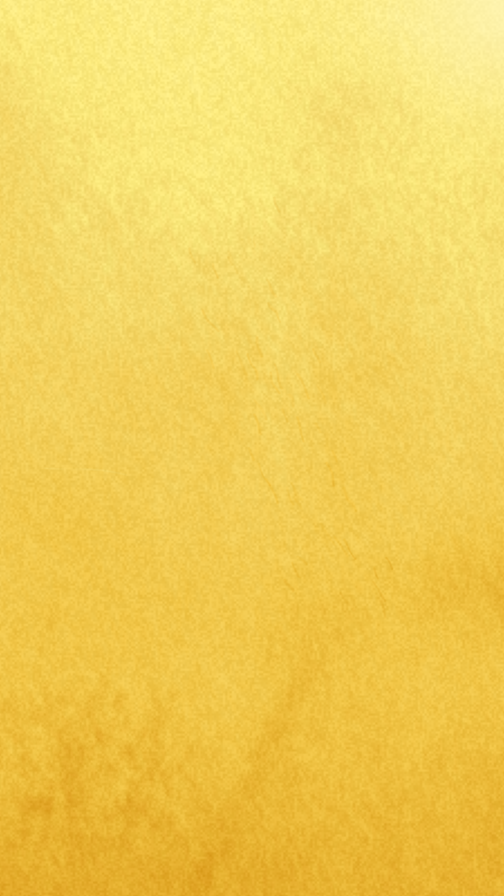
Write a WebGL 2 fragment shader that draws this texture.

```glsl
#version 300 es
precision highp float;

uniform vec2 u_resolution;
out vec4 fragColor;

#define GRAIN 0.065
#define FIBRE 0.11
#define MOTTLE 0.22
#define WRINKLE 0.32
#define ROUGHNESS 0.60
#define SCRATCHES 44

float hash(vec2 p) {
    vec3 q = fract(vec3(p.xyx) * 0.1031);
    q += dot(q, q.yzx + 33.33);
    return fract((q.x + q.y) * q.z);
}

float noise(vec2 p) {
    vec2 i = floor(p), f = fract(p);
    f = f * f * (3.0 - 2.0 * f);
    return mix(mix(hash(i), hash(i + vec2(1, 0)), f.x),
               mix(hash(i + vec2(0, 1)), hash(i + vec2(1, 1)), f.x), f.y);
}

float fbm(vec2 p) {
    float sum = 0.0, amp = 0.5;
    for (int i = 0; i < 5; i++) {
        sum += amp * noise(p);
        p = p * 2.03 + 7.3;
        amp *= 0.5;
    }
    return sum;
}

// Soft elliptical patch, 1 at its centre
float patchAt(vec2 uv, vec2 centre, vec2 radius) {
    vec2 d = (uv - centre) / radius;
    return exp(-dot(d, d));
}

float segment(vec2 p, vec2 a, vec2 b) {
    vec2 pa = p - a, ba = b - a;
    return length(pa - ba * clamp(dot(pa, ba) / dot(ba, ba), 0.0, 1.0));
}

// Gold ramp from deep amber to pale yellow
vec3 goldRamp(float t) {
    vec3 c = mix(vec3(0.87, 0.63, 0.13), vec3(0.91, 0.71, 0.20), clamp((t + 0.15) / 0.22, 0.0, 1.0));
    c = mix(c, vec3(0.94, 0.77, 0.27), clamp((t - 0.07) / 0.20, 0.0, 1.0));
    c = mix(c, vec3(0.95, 0.81, 0.35), clamp((t - 0.27) / 0.26, 0.0, 1.0));
    c = mix(c, vec3(0.96, 0.86, 0.43), clamp((t - 0.53) / 0.24, 0.0, 1.0));
    c = mix(c, vec3(0.98, 0.91, 0.48), clamp((t - 0.77) / 0.14, 0.0, 1.0));
    return mix(c, vec3(0.99, 0.93, 0.54), clamp((t - 0.93) / 0.18, 0.0, 1.0));
}

void main() {
    vec2 uv = gl_FragCoord.xy / u_resolution;
    vec2 p = gl_FragCoord.xy / u_resolution.y;
    float aspect = u_resolution.x / u_resolution.y;
    float pixel = 1.0 / u_resolution.y;

    // Broad light and shade
    float tone = uv.y + 0.015;
    tone -= 0.10 * patchAt(uv, vec2(0.20, 0.15), vec2(0.20, 0.10));
    tone -= 0.17 * patchAt(uv, vec2(1.00, 0.35), vec2(0.24, 0.06));
    tone -= 0.12 * patchAt(uv, vec2(0.62, 0.30), vec2(0.08, 0.05));
    tone -= 0.08 * patchAt(uv, vec2(0.10, 0.42), vec2(0.22, 0.05));
    tone -= 0.18 * patchAt(uv, vec2(0.00, 0.82), vec2(0.12, 0.15));
    tone -= 0.08 * patchAt(uv, vec2(0.68, 0.87), vec2(0.09, 0.04));
    tone -= 0.08 * patchAt(uv, vec2(0.00, 0.01), vec2(0.40, 0.07));
    tone -= 0.06 * patchAt(uv, vec2(0.75, 0.60), vec2(0.14, 0.08));
    tone += 0.06 * patchAt(uv, vec2(0.38, 0.80), vec2(0.22, 0.08));
    tone += 0.06 * patchAt(uv, vec2(0.95, 0.70), vec2(0.18, 0.15));
    tone += 0.09 * patchAt(uv, vec2(0.42, 0.20), vec2(0.13, 0.09));
    tone += 0.07 * patchAt(uv, vec2(0.78, 0.22), vec2(0.14, 0.06));
    tone += MOTTLE * (fbm(p * vec2(16.0, 9.0)) - 0.48);

    // Diagonal fold near the bottom, sharper on its left side
    vec2 foldLow = vec2(0.40 * aspect, 0.02), foldHigh = vec2(0.61 * aspect, 0.25);
    float fold = segment(p, foldLow, foldHigh);
    tone -= 0.12 * exp(-fold * fold / 0.00025) * (0.4 + noise(p * 30.0));

    // Rough hide at lower left
    float rough = patchAt(uv, vec2(0.17, 0.15), vec2(0.23, 0.10));
    tone += ROUGHNESS * rough * (fbm(p * vec2(75.0, 50.0)) - 0.48);

    // Slanted wrinkles across the middle
    vec2 slant = vec2(dot(p, vec2(0.87, 0.5)), dot(p, vec2(-0.5, 0.87)));
    float creased = patchAt(uv, vec2(0.60, 0.60), vec2(0.26, 0.19));
    tone += WRINKLE * creased * (fbm(slant * vec2(80.0, 24.0)) - 0.48);

    // Scattered short scratches following the wrinkles
    vec2 wobble = 0.005 * (vec2(noise(p * 70.0), noise(p * 70.0 + 31.0)) - 0.5);
    for (int i = 0; i < SCRATCHES; i++) {
        vec2 id = vec2(float(i), 4.7);
        float down = hash(id + 11.0);
        float x = 0.38 + 0.26 * down + 0.24 * (hash(id) - 0.3);
        vec2 a = vec2(x * aspect, 0.78 - 0.46 * down);
        float len = 0.008 + 0.022 * hash(id + 23.0);
        vec2 b = a + len * normalize(vec2(0.3 + 0.4 * hash(id + 37.0), -1.0));
        float d = segment(p + wobble, a, b);
        float depth = 0.08 + 0.12 * hash(id + 53.0);
        tone -= depth * (1.0 - smoothstep(0.0, 0.0015 + pixel, d));
    }

    // Pale crease on the left
    vec2 bend = vec2(0.0, 0.004 * sin(uv.x * 22.0));
    float crease = segment(p + bend, vec2(0.09 * aspect, 0.481), vec2(0.25 * aspect, 0.467));
    tone += 0.22 * (1.0 - smoothstep(0.0, 0.001 + pixel, crease)) * noise(p * 80.0);

    // Fine fibres and grain
    tone += FIBRE * (noise(p * vec2(230.0, 90.0)) + noise(slant * vec2(150.0, 60.0)) - 1.0);
    vec3 colour = goldRamp(tone);
    colour += GRAIN * (noise(p * 400.0) - 0.5) * vec3(0.8, 0.9, 1.1);

    // Pale glow in the upper right corner
    float glow = patchAt(uv, vec2(1.04, 1.0), vec2(0.22, 0.10));
    colour = mix(colour, vec3(1.0, 0.97, 0.72), 0.7 * glow);
    colour.b += 0.03 * smoothstep(0.75, 1.0, uv.y) * smoothstep(0.4, 1.0, uv.x);
    fragColor = vec4(clamp(colour, 0.0, 1.0), 1.0);
}
```
